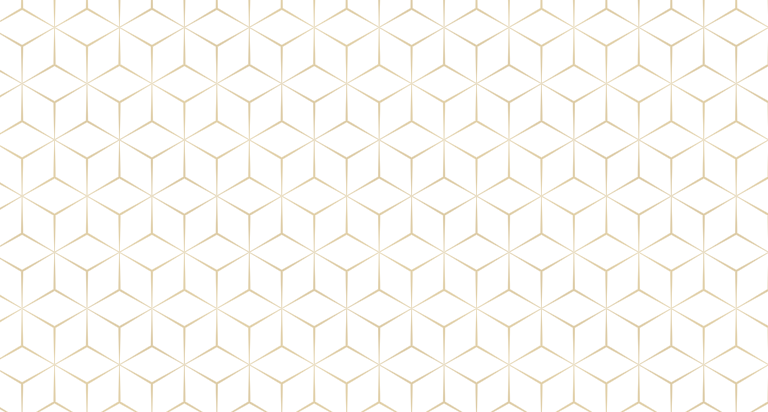
Write a Shadertoy shader that draws this pattern.

```glsl
const float PI = 3.14159265;

// Offset from the nearest point of a triangular lattice with unit spacing
vec2 nearestStar(vec2 p) {
    vec2 period = vec2(1.0, sqrt(3.0));
    vec2 a = p - period * floor(p / period + 0.5);
    vec2 shifted = p - 0.5 * period;
    vec2 b = shifted - period * floor(shifted / period + 0.5);
    return dot(a, a) < dot(b, b) ? a : b;
}

// Share of a pixel-wide box at distance d covered by a line
float lineCoverage(float d, float halfWidth, float pixel) {
    float overlap = min(d + 0.5 * pixel, halfWidth) - max(d - 0.5 * pixel, -halfWidth);
    return clamp(overlap / pixel, 0.0, 1.0);
}

void mainImage(out vec4 fragColor, in vec2 fragCoord) {
    float repeatsAcross = 11.83;
    vec2 p = (fragCoord - 0.5 * iResolution.xy) / iResolution.x * repeatsAcross;
    vec2 q = nearestStar(p - vec2(-0.575, 0.153));

    // Fold the six spokes of each star onto one
    float angle = atan(q.x, q.y);
    angle -= floor(angle / (PI / 3.0) + 0.5) * PI / 3.0;
    float along = length(q) * cos(angle) * sqrt(3.0);
    float across = abs(length(q) * sin(angle));

    // Spokes swell from the star towards the cube corners
    float halfWidth = mix(0.006, 0.016, smoothstep(0.0, 1.0, along));
    float pixel = 1.2 * repeatsAcross / iResolution.x;
    float coverage = lineCoverage(across, halfWidth, pixel);

    // Pale gold with a faint drift in tone
    float drift = 0.5 + 0.5 * sin(p.x * 1.7 + p.y * 2.3);
    vec3 gold = mix(vec3(0.88, 0.81, 0.65), vec3(0.86, 0.79, 0.64), drift);
    fragColor = vec4(mix(vec3(1.0), gold, coverage), 1.0);
}
```
